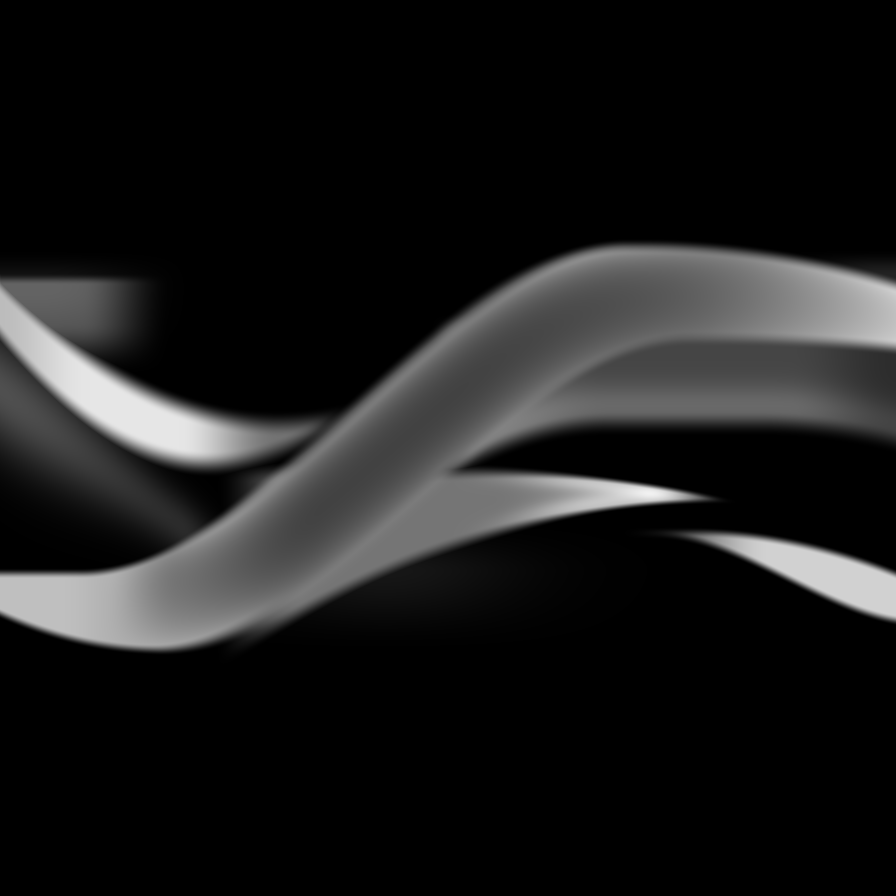
Give the GLSL for this background, as a three.js fragment shader.

```glsl
varying vec2 vUv;

const float RIBBON_SOFT = 0.010;
const float RIBBON_BODY = 0.17;
const float RIM_UPPER = 0.46;
const float RIM_LOWER = 0.33;
const float STRAND_LIGHT = 0.90;
const float SHEET_LIGHT = 0.27;
const float WING_LIGHT = 0.46;
const float TAIL_LIGHT = 0.82;
const float VEIL_LIGHT = 0.30;
const float HAZE_LIGHT = 0.09;
const float GLOW_TOP = 0.722;

float rise(float a, float b, float v) { return smoothstep(a, b, v); }
float fall(float a, float b, float v) { return 1.0 - smoothstep(a, b, v); }
float past(float v, float start) { float d = max(v - start, 0.0); return d * d; }
float bell(float d, float width) { d /= width; return exp(-d * d); }

// Soft strip between two heights
float strip(float y, float low, float high, float soft) {
  return rise(low - soft, low + soft, y) * fall(high - soft, high + soft, y);
}

float ribbonTop(float x) {
  return 0.36 + 0.365 * rise(0.09, 0.70, x) - 0.55 * past(x, 0.72);
}

float ribbonBottom(float x) {
  return 0.275 + 0.347 * rise(0.175, 0.77, x)
       + 1.25 * past(0.18, x) - 0.25 * past(x, 0.80);
}

// Dark core with glowing rims, brighter at both ends
float ribbonShade(vec2 p, float low, float high) {
  float t = clamp((p.y - low) / (high - low), 0.0, 1.0);
  float leftGlow = 0.58 * fall(0.06, 0.36, p.x);
  leftGlow *= 1.0 - 0.5 * t * rise(0.12, 0.20, p.x);
  float rightGlow = 2.2 * past(p.x, 0.5);
  float upper = RIM_UPPER * exp((t - 1.0) / 0.20) * (1.0 - 0.65 * rise(0.62, 0.85, p.x));
  float lower = RIM_LOWER * exp(-t / 0.27) * (1.0 - 0.65 * rise(0.55, 0.80, p.x));
  return RIBBON_BODY + leftGlow + rightGlow + (upper + lower) * rise(0.10, 0.28, p.x);
}

// Bright strand descending from the left edge
float strand(vec2 p) {
  float high = 0.527 + 1.65 * (p.x - 0.31) * (p.x - 0.31);
  float low = 0.482 + 2.6 * (p.x - 0.235) * (p.x - 0.235);
  float light = STRAND_LIGHT * (1.0 - 0.5 * rise(0.20, 0.31, p.x));
  light *= 0.82 + 0.18 * rise(0.0, 0.10, p.x);
  return light * strip(p.y, low, high, 0.015) * fall(0.34, 0.42, p.x);
}

// Grey fold under the strand and the veil above it
float leftFolds(vec2 p) {
  float fold = bell(p.y - 0.565 + 0.75 * p.x, mix(0.065, 0.035, rise(0.0, 0.22, p.x)));
  fold *= mix(0.31, 0.17, rise(0.0, 0.20, p.x)) * fall(0.20, 0.28, p.x);
  float veil = VEIL_LIGHT * fall(0.09, 0.19, p.x) * rise(0.58, 0.64, p.y);
  veil *= fall(0.682, 0.695, p.y) * rise(0.60, 0.68, p.y + 0.8 * p.x);
  float haze = HAZE_LIGHT * fall(0.05, 0.22, p.x) * fall(0.68, GLOW_TOP, p.y);
  haze *= rise(0.60, 0.68, p.y);
  return max(fold, veil + haze);
}

// Grey sheet hanging under the right arch
float archSheet(vec2 p) {
  float low = 0.529 - 1.7 * past(0.68, p.x) - 0.9 * past(p.x, 0.85);
  float light = SHEET_LIGHT + 0.14 * bell(p.y - low - 0.018, 0.025);
  light += 0.10 * fall(0.55, 0.68, p.x);
  light *= 1.0 - 0.35 * rise(0.88, 1.0, p.x);
  return light * rise(low - 0.016, low + 0.012, p.y)
       * fall(0.62, 0.65, p.y) * rise(0.48, 0.53, p.x);
}

// Tapering wing below the crossing
float wing(vec2 p) {
  float low = 0.441 - 0.58 * (p.x - 0.8) * (p.x - 0.8);
  float high = 0.473 - 0.4 * past(p.x, 0.53);
  float edges = bell(p.y - low - 0.008, 0.012) + bell(p.y - high + 0.006, 0.010);
  float light = WING_LIGHT + 0.20 * edges * rise(0.50, 0.66, p.x);
  light += 0.12 * rise(0.55, 0.68, p.x);
  float soft = mix(0.012, 0.004, rise(0.45, 0.70, p.x));
  return light * strip(p.y, low, high, soft)
       * rise(0.24, 0.34, p.x) * fall(0.72, 0.83, p.x);
}

float tail(vec2 p) {
  float high = 0.406 - 0.85 * past(p.x, 0.765);
  float low = 0.404 - 0.099 * rise(0.73, 1.03, p.x);
  return TAIL_LIGHT * strip(p.y, low, high, 0.006) * rise(0.69, 0.86, p.x);
}

// Faint light around the ribbon
float haze(vec2 p) {
  float under = bell(p.x - 0.43, 0.15) * rise(0.27, 0.37, p.y) * fall(0.36, 0.42, p.y);
  float corner = rise(0.84, 0.98, p.x) * fall(GLOW_TOP - 0.03, GLOW_TOP, p.y);
  corner *= rise(0.62, 0.68, p.y);
  return HAZE_LIGHT * (under + 1.5 * corner);
}

void main() {
  vec2 p = vUv;
  float low = ribbonBottom(p.x);
  float high = ribbonTop(p.x);

  float left = max(strand(p), leftFolds(p));
  float right = max(archSheet(p), max(wing(p), tail(p)));
  float light = max(max(left, right), haze(p));

  // The main ribbon covers the rest
  float soft = RIBBON_SOFT * (0.6 + rise(0.15, 0.35, p.x) - 0.7 * rise(0.50, 0.68, p.x));
  light = mix(light, ribbonShade(p, low, high), strip(p.y, low, high, soft));
  gl_FragColor = vec4(vec3(clamp(light, 0.0, 1.0)), 1.0);
}
```
